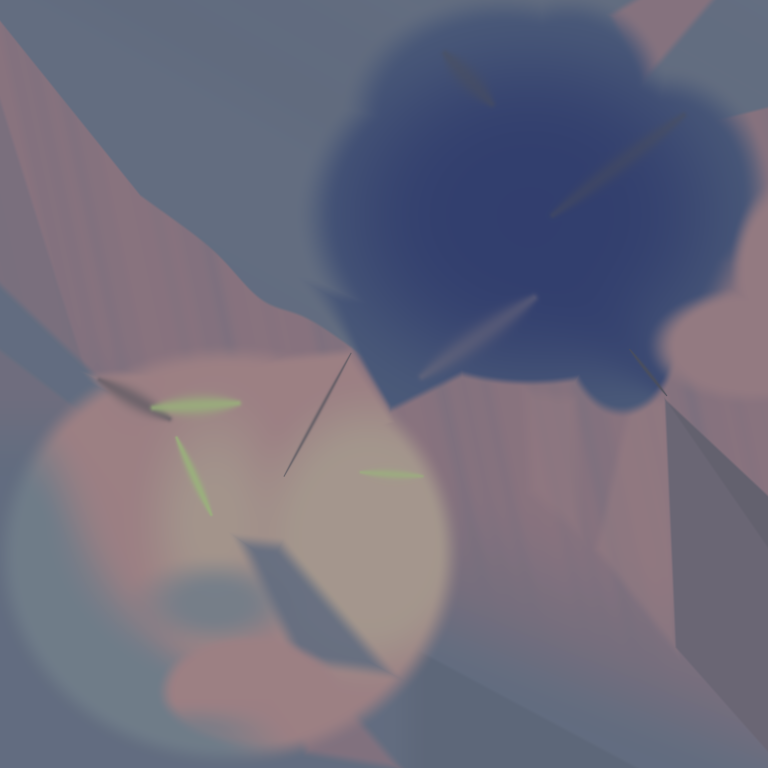
Write a Shadertoy shader that draws this background.

```glsl
// Two soft folded blooms, one navy and one pale, over slate and mauve drapery.
// Each part is a signed shape (ellipse, quad or segment) blended in paint order;
// layered sines give the cloth its faint streaks.

const vec3 SLATE = vec3(.385, .425, .5);
const vec3 MAUVE = vec3(.535, .45, .495);
const vec3 DUSK = vec3(.455, .43, .49);
const vec3 ROSE = vec3(.61, .5, .515);
const vec3 CREAM = vec3(.645, .6, .555);
const vec3 MIST = vec3(.435, .485, .535);
const vec3 GREY = vec3(.415, .4, .455);
const vec3 HAZE = vec3(.295, .355, .475);
const vec3 NAVY = vec3(.195, .245, .43);
const vec3 SHADE = vec3(.3, .31, .35);
const vec3 GLINT = vec3(.6, .71, .48);

float cover(float d, float soft) { return smoothstep(-soft, soft, d); }

// Distance to the line through s.xy and s.zw, positive below a rightward line.
float side(vec2 p, vec4 s) {
  vec2 e = normalize(s.zw - s.xy), q = p - s.xy;
  return e.x * q.y - e.y * q.x;
}

// Convex quad, two clockwise corners per vector, positive inside.
float quad(vec2 p, vec4 a, vec4 b) {
  return min(min(side(p, a), side(p, vec4(a.zw, b.xy))),
             min(side(p, b), side(p, vec4(b.zw, a.xy))));
}

// Center in e.xy, radii in e.zw.
float ellipse(vec2 p, vec4 e) {
  return (1. - length((p - e.xy) / e.zw)) * min(e.z, e.w);
}

// Soft stroke from s.xy to s.zw that tapers to both ends.
float crease(vec2 p, vec4 s, float width) {
  vec2 e = s.zw - s.xy, q = p - s.xy;
  float t = clamp(dot(q, e) / dot(e, e), 0., 1.);
  float d = length(q - e * t) / (width * (.35 + 2.6 * t * (1. - t)));
  return exp(-d * d);
}

float streaks(float x) {
  return .5 + .25 * sin(x) + .15 * sin(x * 2.3 + 1.) + .1 * sin(x * 5.1 + 2.);
}

vec3 drapery(vec2 p) {
  vec3 col = SLATE + .012 * (streaks(p.y * 9. - p.x * 5.) - .5);

  // Mauve cloth below a bent diagonal, cooling toward the lower right
  float top = min(.027 + 1.245 * p.x, .254 + .72 * (p.x - .182));
  top += .022 * exp(-pow(abs(p.x - .34) / .045, 2.));
  top = p.x < .51 ? top : .16 - .25 * (p.x - .92);
  float folds = streaks(p.x * 42. - p.y * 9.);
  vec3 cloth = mix(MAUVE, DUSK, .55 * folds * folds);
  cloth = mix(cloth, DUSK, .7 * cover(side(p, vec4(0, .13, .11, .48)), .003));
  float cooling = side(p, vec4(.56, .76, 1, .94));
  cloth = mix(cloth, DUSK, cover(cooling + .06, .09));
  cloth = mix(cloth, SLATE, cover(cooling - .04, .06));
  col = mix(col, cloth, cover((p.y - top) * .7, .002));

  // Slate returns under the left and lower folds
  float left = 1. - smoothstep(.5, .56, p.x);
  col = mix(col, SLATE, left * cover(side(p, vec4(0, .371, .12, .485)), .006));
  float dusky = cover(side(p, vec4(0, .456, .09, .525)), .004);
  col = mix(col, DUSK, .7 * dusky * (1. - smoothstep(.5, .62, p.y)));
  float lower = cover(side(p, vec4(.55, .85, .83, 1)), .003);
  col = mix(col, SLATE * .95, lower * (1. - left));

  // Pleats, upper wedge and grey facet
  float tan_ = quad(p, vec4(.685, .51, .748, .52), vec4(.755, .694, .69, .64));
  float pleat = quad(p, vec4(.82, .53, .868, .52), vec4(.88, .845, .777, .715));
  float wedge = quad(p, vec4(.795, .02, .86, -.02), vec4(.945, -.02, .838, .105));
  float facet = quad(p, vec4(.866, .52, 1.01, .655), vec4(1.01, .99, .88, .843));
  col = mix(col, ROSE, .3 * cover(tan_, .012));
  col = mix(col, ROSE, .4 * cover(pleat, .008));
  col = mix(col, MAUVE, .9 * cover(wedge, .006));
  float dim = cover(-side(p, vec4(.87, .525, 1, .713)), .002);
  return mix(col, mix(GREY, SHADE, .22 * dim), cover(facet, .002));
}

vec3 navyBloom(vec3 col, vec2 p) {
  float body = ellipse(p, vec4(.69, .28, .278, .218));
  body = max(body, ellipse(p, vec4(.655, .15, .185, .14)));
  body = max(body, ellipse(p, vec4(.74, .12, .11, .11)));
  body = max(body, ellipse(p, vec4(.865, .25, .122, .14)));
  body = max(body, ellipse(p, vec4(.81, .42, .075, .116)));
  body = max(body, quad(p, vec4(.42, .38, .63, .38), vec4(.605, .485, .508, .534)));
  vec2 q = (p - vec2(.69, .28)) / vec2(.25, .21);
  vec3 ink = mix(HAZE, NAVY, exp(-dot(q, q) * dot(q, q)));
  ink = mix(ink, NAVY, .5 * crease(p, vec4(.67, .3, .86, .5), .05));
  ink = mix(ink, SHADE, .45 * crease(p, vec4(.58, .07, .64, .135), .014));
  ink = mix(ink, SHADE, .4 * crease(p, vec4(.72, .28, .89, .15), .012));
  ink = mix(ink, DUSK, .45 * crease(p, vec4(.55, .49, .695, .388), .015));
  col = mix(col, ink, cover(body, mix(.022, .006, smoothstep(.35, .48, p.y))));

  // Rose cloth overlapping the lower right
  float lap = ellipse(p, vec4(.98, .45, .12, .068));
  lap = max(lap, ellipse(p, vec4(1.02, .35, .06, .1)));
  col = mix(col, mix(MAUVE, ROSE, .55), cover(lap, .012));
  return mix(col, SHADE, .8 * crease(p, vec4(.82, .455, .868, .515), .0025));
}

vec3 paleBloom(vec3 col, vec2 p) {
  float body = ellipse(p, vec4(.297, .723, .29, .262));
  float crown = quad(p, vec4(.12, .49, .455, .458), vec4(.515, .55, .3, .72));
  float tail = quad(p, vec4(.36, .86, .43, .895), vec4(.52, 1, .4, .98));
  col = mix(col, MAUVE, .8 * cover(tail, .008));

  // Misty skin, then rose and cream swells
  vec3 skin = mix(MIST, ROSE, cover(side(p, vec4(.27, .88, .04, .57)), .05));
  skin = mix(skin, ROSE, cover(ellipse(p, vec4(.36, .66, .25, .21)), .05));
  skin = mix(skin, CREAM, .9 * cover(ellipse(p, vec4(.48, .7, .13, .16)), .045));
  skin = mix(skin, CREAM, .8 * cover(ellipse(p, vec4(.28, .68, .07, .12)), .05));
  skin = mix(skin, MIST, .85 * cover(ellipse(p, vec4(.28, .785, .08, .042)), .025));

  // Valley, lower dome, creases and glints
  float valley = quad(p, vec4(.315, .705, .365, .71), vec4(.505, .875, .39, .86));
  float dome = cover(ellipse(p, vec4(.325, .9, .11, .067)), .008);
  skin = mix(skin, SLATE, .9 * cover(valley, .012));
  skin = mix(skin, ROSE, dome * (1. - .7 * smoothstep(.91, .95, p.y)));
  skin = mix(skin, SHADE, .55 * crease(p, vec4(.13, .495, .22, .545), .012));
  skin = mix(skin, GLINT, .75 * crease(p, vec4(.2, .531, .31, .525), .012));
  skin = mix(skin, GLINT, .8 * crease(p, vec4(.23, .57, .275, .67), .006));
  skin = mix(skin, GLINT, .6 * crease(p, vec4(.47, .615, .55, .62), .006));
  col = mix(col, skin, max(cover(body, .016), cover(crown, .009)));
  return mix(col, SHADE, .6 * crease(p, vec4(.457, .46, .37, .62), .0025));
}

void mainImage(out vec4 fragColor, in vec2 fragCoord) {
  vec2 p = fragCoord / iResolution.xy;
  p.y = 1. - p.y; // heights run downward from the top edge
  fragColor = vec4(paleBloom(navyBloom(drapery(p), p), p), 1);
}
```
